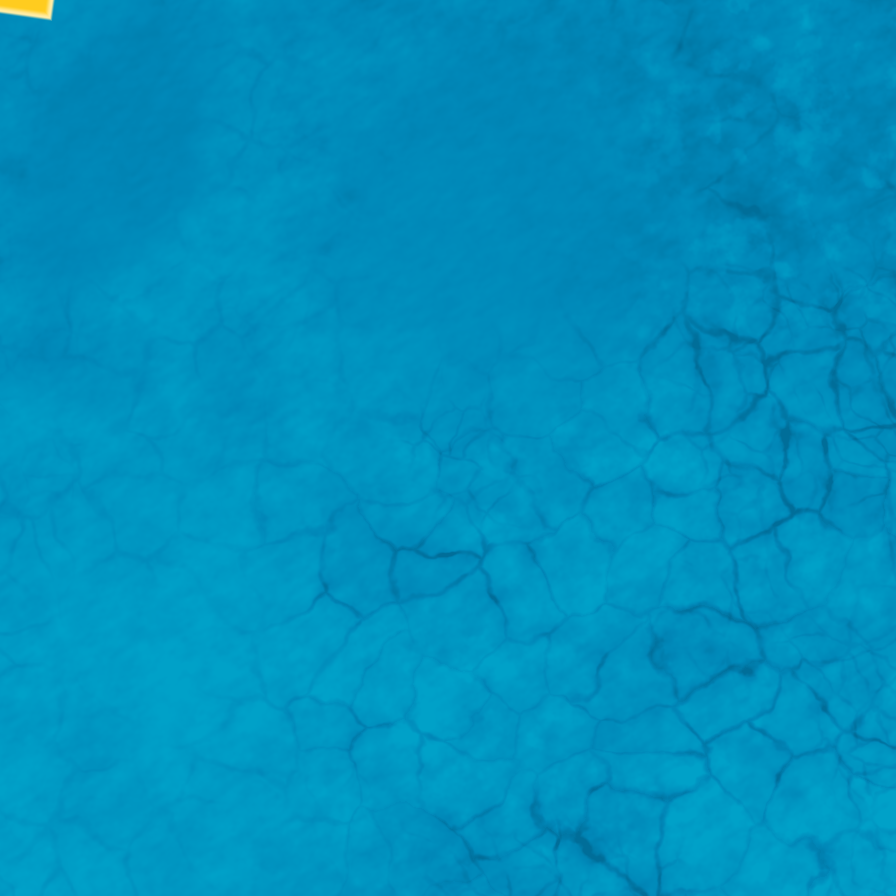
This texture is drawn by a Shadertoy shader. Its source:

```glsl
#define DEEP vec3(0.0, 0.43, 0.60)
#define MID vec3(0.0, 0.53, 0.72)
#define PALE vec3(0.0, 0.63, 0.785)
#define YELLOW vec3(1.0, 0.80, 0.12)
#define BASE_TONE 0.605
#define CRACK_CELLS 13.0
#define CRACK_WIDTH 0.0052
#define CRACK_DEPTH 0.105
#define MOTTLE 0.12
#define GRAIN 0.028
#define SPOTS 10

float hash(vec2 p) {
    return fract(sin(dot(p, vec2(127.1, 311.7))) * 43758.5453);
}

vec2 hash2(vec2 p) {
    return vec2(hash(p), hash(p + 57.3));
}

float noise(vec2 p) {
    vec2 i = floor(p), f = fract(p);
    f = f * f * (3.0 - 2.0 * f);
    return mix(mix(hash(i), hash(i + vec2(1, 0)), f.x),
               mix(hash(i + vec2(0, 1)), hash(i + vec2(1, 1)), f.x), f.y);
}

float fbm(vec2 p) {
    float sum = 0.0, amp = 0.533;
    for (int i = 0; i < 4; i++) {
        sum += amp * noise(p);
        p = mat2(1.6, 1.2, -1.2, 1.6) * p + 3.7;
        amp *= 0.5;
    }
    return sum;
}

// x: distance to the nearest cell border, y: random value of the cell
vec2 voronoi(vec2 p) {
    vec2 cell = floor(p), f = fract(p), nearCell = vec2(0), nearVec = vec2(0);
    float best = 9.0, border = 9.0;
    for (int y = -1; y <= 1; y++)
    for (int x = -1; x <= 1; x++) {
        vec2 g = vec2(x, y), r = g + hash2(cell + g) - f;
        if (dot(r, r) < best) { best = dot(r, r); nearVec = r; nearCell = g; }
    }
    for (int y = -2; y <= 2; y++)
    for (int x = -2; x <= 2; x++) {
        vec2 g = nearCell + vec2(x, y), r = g + hash2(cell + g) - f, d = r - nearVec;
        if (dot(d, d) > 1e-4) border = min(border, dot(0.5 * (nearVec + r), normalize(d)));
    }
    return vec2(border, hash(cell + nearCell + 9.1));
}

// Soft blob: 1 inside, 0 outside
float patchMask(vec2 p, vec2 center, vec2 radius, float soft) {
    return 1.0 - smoothstep(1.0 - soft, 1.0 + soft, length((p - center) / radius));
}

// Line with a dark core and a faint halo
float crackLine(float d, float width) {
    return 0.65 * (1.0 - smoothstep(0.1 * width, width, d)) + 0.35 * exp(-d / (1.8 * width));
}

void mainImage(out vec4 fragColor, in vec2 fragCoord) {
    vec2 uv = fragCoord / iResolution.xy;
    vec2 warp = vec2(fbm(uv * 9.0), fbm(uv * 9.0 + 31.0)) - 0.5;
    vec2 jag = vec2(fbm(uv * 42.0), fbm(uv * 42.0 + 23.0)) - 0.5;
    vec2 p = uv + 0.07 * warp + 0.016 * jag;
    float broad = fbm(uv * 4.0 + 5.0) - 0.5;

    // Large gradient: pale lower left, deeper top and right
    float tone = BASE_TONE - 0.050 * smoothstep(0.2, 0.9, uv.y)
               - 0.021 * smoothstep(0.15, 0.6, uv.x) + 0.07 * broad;

    // Smooth deep stains
    vec2 tilted = p - vec2(0.3 * (p.y - 0.82), 0.0);
    float stain = patchMask(tilted, vec2(0.125, 0.82), vec2(0.105, 0.16), 0.3);
    float calm = patchMask(p, vec2(0.55, 0.74), vec2(0.18, 0.21), 0.35);
    tone -= 0.042 * stain + 0.004 * calm;
    tone -= 0.026 * patchMask(p, vec2(0.26, 0.57), vec2(0.06, 0.08), 0.4);
    tone -= 0.026 * patchMask(p, vec2(0.05, 0.60), vec2(0.09, 0.05), 0.6);
    tone -= 0.022 * patchMask(p, vec2(0.41, 0.39), vec2(0.07, 0.07), 0.5);
    tone -= 0.020 * patchMask(p, vec2(0.10, 0.18), vec2(0.05, 0.04), 0.6);

    // Mottling and slanted fibres
    float quiet = max(stain, calm);
    float rough = (1.0 - 0.75 * quiet) * mix(0.6, 1.0, smoothstep(0.1, 0.7, uv.x));
    tone += MOTTLE * rough * (0.55 * fbm(uv * 15.0 + 2.0) + 0.65 * fbm(uv * 44.0) - 0.6);
    vec2 fibre = mat2(0.85, -0.53, 0.53, 0.85) * uv;
    float grain = noise(fibre * vec2(50.0, 130.0)) + 0.6 * noise(fibre * vec2(150.0, 200.0)) - 0.8;
    tone += GRAIN * mix(0.55, 1.0, rough) * grain;

    // Crack network, strongest in the lower right
    float reach = uv.x + 0.4 * broad;
    float top = mix(0.58, 0.72, smoothstep(0.5, 0.9, uv.x));
    float zone = smoothstep(0.24, 0.56, reach) * (1.0 - smoothstep(top - 0.1, top + 0.08, uv.y));
    float strength = smoothstep(0.3, 0.65, fbm(uv * 11.0 + 17.0));
    float broken = smoothstep(0.2, 0.6, fbm(uv * 32.0 + 71.0));
    vec2 large = voronoi(p * CRACK_CELLS);
    vec2 small = voronoi((p + 0.02 * warp.yx) * CRACK_CELLS * 1.8 + 7.0);
    float crack = crackLine(large.x / CRACK_CELLS, CRACK_WIDTH * mix(0.75, 1.2, strength))
                * (0.35 + 0.75 * strength) * mix(0.6, 1.0, broken);
    float fine = crackLine(small.x / (CRACK_CELLS * 1.8), CRACK_WIDTH * 0.8)
               * smoothstep(0.4, 0.65, fbm(uv * 6.0 + 41.0)) * broken;
    float spread = max(zone, 0.32 * (1.0 - quiet) * strength);
    tone -= CRACK_DEPTH * spread * (crack + 0.5 * fine);
    tone += 0.026 * zone * (large.y - 0.35);

    // Dark clots on the cracks, light flecks in the rough upper right
    float clot = smoothstep(0.58, 0.8, fbm(uv * 24.0 + 63.0)) * (0.35 + crack);
    float corner = smoothstep(0.62, 0.82, uv.x) * smoothstep(0.5, 0.7, uv.y);
    tone -= 0.07 * clot * max(zone, 0.6 * corner);
    tone += 0.045 * max(corner, 0.5 * zone) * smoothstep(0.52, 0.75, fbm(uv * 40.0 + 11.0));

    // Scattered small spots
    for (int i = 0; i < SPOTS; i++) {
        vec2 seed = vec2(float(i), 4.0);
        float size = mix(0.006, 0.018, hash(seed + 2.5));
        float d = length(uv + 0.03 * warp + 0.02 * jag - hash2(seed));
        tone -= 0.06 * hash(seed + 8.2) * exp(-d * d / (size * size));
    }

    vec3 color = mix(DEEP, MID, clamp((tone - 0.43) / 0.10, 0.0, 1.0));
    color = mix(color, PALE, clamp((tone - 0.53) / 0.10, 0.0, 1.0));

    // Yellow tab in the upper left corner
    vec2 tab = mat2(0.99, 0.14, -0.14, 0.99) * (uv - vec2(0.057, 0.978));
    float inside = min(-tab.x, tab.y);
    vec3 tabColor = mix(vec3(1.0, 0.93, 0.65), YELLOW, smoothstep(0.002, 0.009, inside));
    color = mix(color, tabColor, smoothstep(-0.002, 0.002, inside));

    fragColor = vec4(color, 1.0);
}
```
